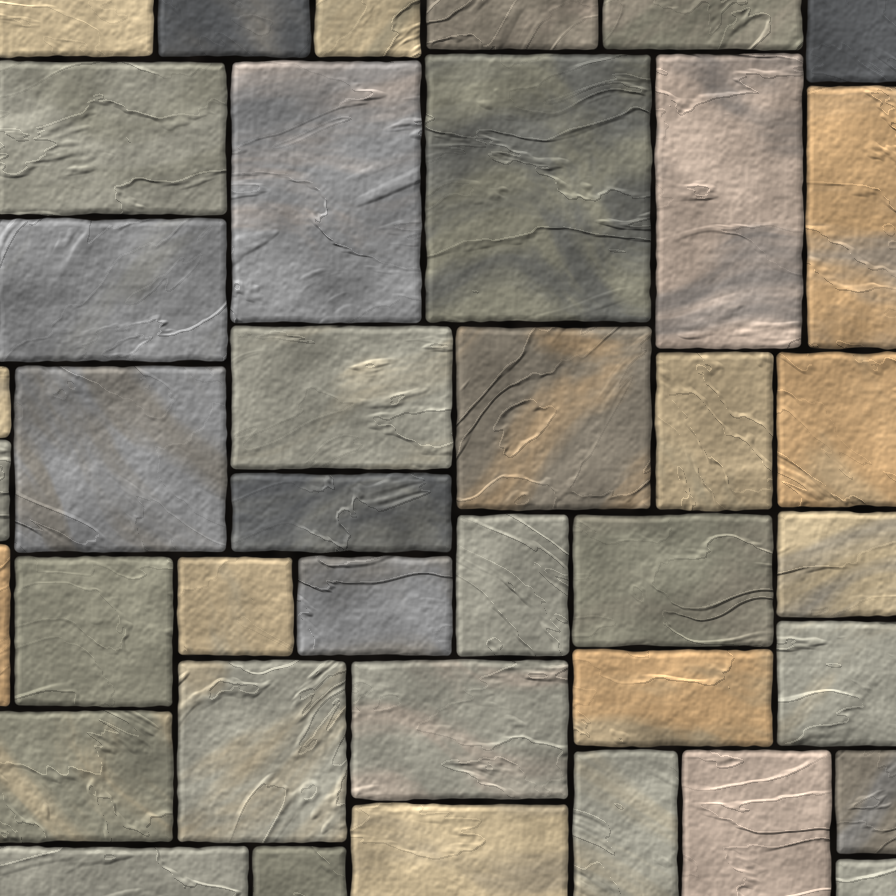
This texture is drawn by a WebGL 2 fragment shader. Its source:

```glsl
#version 300 es
precision highp float;
// Dry-laid wall of split sandstone and slate blocks with rough, ledged faces.

#define CELLS 4.5        // lattice cells across the canvas
#define JITTER 0.66      // lattice irregularity, in cells
#define SPLIT 0.72       // chance that a long block is cut in two
#define GAP 0.0026       // half width of the joints
#define WOBBLE 0.005     // roughness of the block outlines
#define BEVEL 0.008      // width of the worn edges
#define LEDGES 5.0       // number of layers exposed on a face
#define RELIEF 0.75      // strength of the ledges
#define GRAIN 0.55       // strength of the fine surface grain
#define LIGHT vec2(-0.5, 0.866)

uniform vec2 u_resolution;
out vec4 fragColor;

struct Stone { vec2 centre; vec2 halfSize; float seed; };

const vec3 PALETTE[9] = vec3[9](
  vec3(0.75, 0.68, 0.55), vec3(0.69, 0.62, 0.50), vec3(0.50, 0.49, 0.43),
  vec3(0.58, 0.57, 0.52), vec3(0.52, 0.52, 0.52), vec3(0.33, 0.335, 0.34),
  vec3(0.49, 0.46, 0.41), vec3(0.73, 0.60, 0.44), vec3(0.71, 0.64, 0.58));

float hash(vec2 p) {
  return fract(sin(dot(p, vec2(127.1, 311.7))) * 43758.5453);
}

float noise(vec2 p) {
  vec2 i = floor(p), f = fract(p);
  f = f * f * (3.0 - 2.0 * f);
  return mix(mix(hash(i), hash(i + vec2(1, 0)), f.x),
             mix(hash(i + vec2(0, 1)), hash(i + vec2(1, 1)), f.x), f.y);
}

float fbm(vec2 p) {
  float sum = 0.0, amp = 0.5;
  for (int i = 0; i < 5; i++) {
    sum += amp * noise(p);
    p = mat2(1.6, 1.2, -1.2, 1.6) * p + 3.7;
    amp *= 0.5;
  }
  return sum;
}

float boxDistance(vec2 p, vec2 halfSize) {
  vec2 d = abs(p) - halfSize;
  return length(max(d, 0.0)) + min(max(d.x, d.y), 0.0);
}

vec2 latticePoint(vec2 v) {
  return v + JITTER * (vec2(hash(v + 11.3), hash(v + 47.9)) - 0.5);
}

// Pinwheel tiling: neighbouring cells take alternate corners as their bounds.
Stone findStone(vec2 p) {
  vec2 g = p * CELLS, lo = vec2(0), hi = vec2(1), cell = vec2(0);
  float nearest = 1e3;
  for (int j = -1; j <= 1; j++)
    for (int i = -1; i <= 1; i++) {
      vec2 c = floor(g) + vec2(i, j);
      vec2 a = latticePoint(c), b = latticePoint(c + vec2(1, 0));
      vec2 d = latticePoint(c + vec2(0, 1)), e = latticePoint(c + 1.0);
      bool even = mod(c.x + c.y, 2.0) < 0.5;
      vec2 l = even ? vec2(a.x, b.y) : vec2(d.x, a.y);
      vec2 h = even ? vec2(e.x, d.y) : vec2(b.x, e.y);
      float dist = boxDistance(g - 0.5 * (l + h), 0.5 * (h - l));
      if (dist < nearest) { nearest = dist; lo = l; hi = h; cell = c; }
    }
  // Cut long blocks across their longer side.
  vec2 size = hi - lo;
  float seed = hash(cell + 5.1);
  if (max(size.x, size.y) > 1.12 && hash(cell + 23.7) < SPLIT) {
    vec2 axis = size.x > size.y ? vec2(1, 0) : vec2(0, 1);
    vec2 cut = mix(lo, hi, 0.36 + 0.28 * hash(cell + 31.4));
    if (dot(g - cut, axis) > 0.0) {
      lo = mix(lo, cut, axis);
      seed = fract(seed + 0.381);
    } else hi = mix(hi, cut, axis);
  }
  return Stone(0.5 * (lo + hi) / CELLS, 0.5 * (hi - lo) / CELLS, seed);
}

float outline(vec2 p, Stone s) {
  float rough = (noise(p * 28.0) - 0.5) + 0.6 * (noise(p * 95.0) - 0.5);
  float corner = 0.006;
  return boxDistance(p - s.centre, s.halfSize - GAP - corner) - corner + WOBBLE * rough * 0.6;
}

// Coordinates along and across the layers of a block.
vec2 strata(vec2 p, Stone s) {
  float pick = hash(vec2(s.seed, 3.3));
  float angle = pick < 0.5 ? 0.5 * (pick - 0.25) : (pick < 0.8 ? -0.75 : 0.7);
  float c = cos(angle), n = sin(angle);
  return mat2(c, -n, n, c) * (p - s.centre) + s.seed * 37.0;
}

float surfaceHeight(vec2 p, Stone s) {
  vec2 q = strata(p, s) * vec2(5.0, 13.0);
  q += 0.7 * noise(p * 11.0 + s.seed * 19.0);
  float layer = fbm(q) * LEDGES;
  float ledge = floor(layer) + smoothstep(0.78, 1.0, fract(layer)) + 0.25 * fract(layer);
  float exposed = mix(0.25, 1.0, smoothstep(0.3, 0.65, noise(p * 10.0 + s.seed * 53.0)));
  float grain = 0.6 * noise(p * 120.0) + 0.4 * noise(p * 230.0) + fbm(p * 30.0);
  float edge = smoothstep(0.0, BEVEL, -outline(p, s));
  return RELIEF * exposed * ledge + GRAIN * grain + 0.7 * edge;
}

vec3 stoneColour(vec2 p, Stone s) {
  vec3 base = PALETTE[int(hash(vec2(s.seed, 1.7)) * 8.99)];
  vec3 vein = PALETTE[int(hash(vec2(s.seed, 8.2)) * 8.99)];
  float streak = fbm(strata(p, s) * vec2(4.0, 19.0) + 2.0 * noise(p * 7.0));
  vec3 colour = mix(base, vein, 0.6 * smoothstep(0.4, 0.72, streak));
  return colour * (0.78 + 0.46 * fbm(p * 16.0 + s.seed * 71.0));
}

void main() {
  vec2 p = gl_FragCoord.xy / u_resolution.y;
  Stone s = findStone(p);

  // Slope towards the light gives the shading.
  float slope = surfaceHeight(p, s) - surfaceHeight(p + 0.0021 * LIGHT, s);
  vec3 colour = stoneColour(p, s) * (1.0 + clamp(slope, -0.55, 0.48));

  // Dark joints, with a soft shadow at their rims.
  float d = outline(p, s), pixel = 1.0 / u_resolution.y;
  colour *= mix(0.72, 1.0, smoothstep(0.0, 0.005, -d));
  vec3 joint = vec3(0.06, 0.052, 0.045) * (0.6 + 0.8 * noise(p * 60.0));
  fragColor = vec4(mix(colour, joint, smoothstep(-pixel, pixel, d)), 1.0);
}
```
